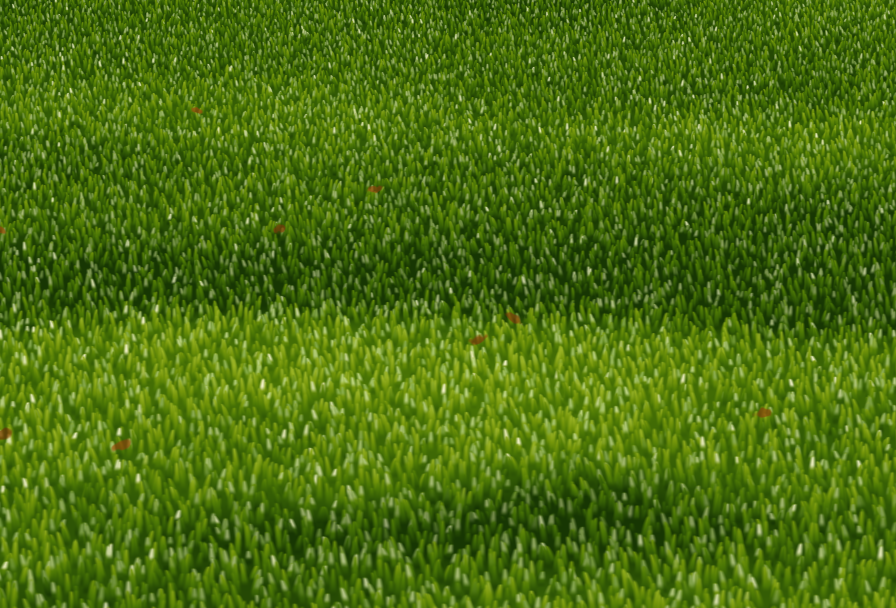
Reproduce this texture procedurally as a WebGL 1 fragment shader.

```glsl
precision highp float;
// A sunlit lawn seen at a low angle, with bands of shade and glinting blades.
// Rows of blades shrink with distance and are painted from back to front;
// each blade is a curved, tapered stroke coloured by light, height and chance.
uniform vec2 u_resolution;

#define NEAR_SIZE 0.051     // blade length at the lower edge
#define SIZE_FALLOFF 0.032  // loss of blade length up the canvas
#define ROWS_PER_BLADE 4.0
#define COLUMN_GAP 0.35     // these three are in blade lengths
#define HALF_WIDTH 0.105
#define MIN_SOFTNESS 0.08
#define LEAN 0.42
#define SHEEN_SHARE 0.38
#define TONE_SPREAD 0.46
#define LEAF_COUNT 9

const vec3 DARK = vec3(0.09, 0.21, 0.01);
const vec3 DEEP = vec3(0.20, 0.36, 0.02);
const vec3 MID = vec3(0.31, 0.48, 0.02);
const vec3 BRIGHT = vec3(0.46, 0.59, 0.04);
const vec3 LIME = vec3(0.60, 0.70, 0.14);
const vec3 PALE = vec3(0.43, 0.56, 0.24);
const vec3 GLINT = vec3(0.66, 0.73, 0.48);
const vec3 SPARK = vec3(0.95, 0.95, 0.80);
const vec3 LEAF = vec3(0.43, 0.25, 0.04);

vec4 hash4(vec2 p) {
  float s = sin(dot(p, vec2(12.9898, 78.233)));
  return fract(s * vec4(43758.54, 27183.17, 35791.39, 51949.71));
}

float noise(vec2 p) {
  vec2 i = floor(p), f = fract(p);
  f = f * f * (3.0 - 2.0 * f);
  float low = mix(hash4(i).x, hash4(i + vec2(1.0, 0.0)).x, f.x);
  float high = mix(hash4(i + vec2(0.0, 1.0)).x, hash4(i + 1.0).x, f.x);
  return mix(low, high, f.y);
}

float bump(float x, float center, float width) {
  float d = (x - center) / width;
  return exp(-d * d);
}

float bladeSize(float y) {
  return NEAR_SIZE - SIZE_FALLOFF * y;
}

// Broad bands of sun and shade lying across the lawn
float sunlight(vec2 p) {
  float y = p.y + 0.06 * (noise(p * vec2(3.0, 5.0)) - 0.5);
  float light = 0.48 + 0.24 * (noise(p * vec2(2.2, 11.0) + 7.0) - 0.5);
  light -= 0.17 * smoothstep(0.45, 0.50, y) * (1.0 - smoothstep(0.55, 0.78, y));
  light += 0.19 * smoothstep(0.14, 0.26, y) * (1.0 - smoothstep(0.43, 0.48, y));
  light += 0.17 * bump(y, 0.79, 0.045) * smoothstep(0.3, 1.2, p.x);
  light -= 0.20 * bump(y, 0.12, 0.035) * bump(p.x, 0.9, 0.45);
  return light + 0.07 * (1.0 - smoothstep(0.0, 0.1, y));
}

vec3 grassColor(float tone) {
  float t = clamp(tone, 0.0, 1.0) * 4.0;
  vec3 c = mix(DARK, DEEP, clamp(t, 0.0, 1.0));
  c = mix(c, MID, clamp(t - 1.0, 0.0, 1.0));
  c = mix(c, BRIGHT, clamp(t - 2.0, 0.0, 1.0));
  return mix(c, LIME, clamp(t - 3.0, 0.0, 1.0));
}

// Lays one blade over the colour; q is measured from its root
vec3 addBlade(vec3 color, vec2 q, vec4 rnd, vec4 look, float light, float soft) {
  float u = q.y / mix(0.55, 1.05, rnd.z);
  if (u <= 0.0 || u >= 1.0) return color;
  float spine = (rnd.w - 0.56) * LEAN * u * sqrt(u);
  float edge = abs(q.x - spine) - HALF_WIDTH * sqrt(1.0 - u * u);
  float cover = 1.0 - smoothstep(-soft, soft, edge);
  cover *= smoothstep(0.0, 0.3, u) * (1.0 - smoothstep(0.88, 1.0, u));
  vec3 blade = grassColor(light + (look.x - 0.5) * TONE_SPREAD + (u - 0.62) * 0.6);
  // Reflected sky on the upper part, with a few bright sparks
  float shiny = smoothstep(1.0 - SHEEN_SHARE, 1.0 - 0.5 * SHEEN_SHARE, look.y);
  float sheen = shiny * smoothstep(0.4, 0.65, u) * (1.0 - smoothstep(0.85, 1.0, u));
  vec3 shine = mix(PALE, GLINT, look.z) * (0.72 + 0.6 * light);
  shine = mix(shine, SPARK, smoothstep(0.86, 0.97, look.w) * (0.4 + light));
  return mix(color, mix(blade, shine, 0.9 * sheen), cover);
}

void main() {
  vec2 p = gl_FragCoord.xy / u_resolution.y;
  float rowScale = ROWS_PER_BLADE / SIZE_FALLOFF;
  float nearestRow = floor(-log(bladeSize(p.y)) * rowScale);
  vec3 color = grassColor(sunlight(p) - 0.32);

  // Blades, far rows first
  for (int i = 0; i < 7; i++) {
    float row = nearestRow + 1.0 - float(i);
    float size = exp(-row / rowScale);
    float rowY = (NEAR_SIZE - size) / SIZE_FALLOFF;
    float light = sunlight(vec2(p.x, rowY));
    float soft = max(MIN_SOFTNESS, 0.6 / (u_resolution.y * size));
    float column = floor(p.x / (size * COLUMN_GAP));
    for (int j = -1; j <= 1; j++) {
      vec2 cell = vec2(column + float(j), row);
      vec4 rnd = hash4(cell);
      vec4 look = hash4(cell + vec2(31.7, 11.3));
      vec2 root = vec2((cell.x + rnd.x) * COLUMN_GAP * size,
                       rowY - rnd.y * size / ROWS_PER_BLADE);
      color = addBlade(color, (p - root) / size, rnd, look, light, soft);
    }
  }

  // A few fallen leaves, half hidden in the grass
  for (int i = 0; i < LEAF_COUNT; i++) {
    vec4 rnd = hash4(vec2(float(i) + 3.0, 5.0));
    vec2 center = vec2(rnd.x * u_resolution.x / u_resolution.y, mix(0.12, 0.85, rnd.y));
    vec2 q = (p - center) / bladeSize(center.y);
    q.y -= (rnd.z - 0.5) * q.x;
    float ragged = 0.5 * noise(q * 5.0 + rnd.zw * 40.0);
    float shape = length(q * vec2(2.0, 3.8)) + ragged;
    vec3 leaf = LEAF * (0.5 + 0.9 * color.g + 0.4 * rnd.w);
    color = mix(color, leaf, 0.8 * (1.0 - smoothstep(0.75, 1.15, shape)));
  }
  gl_FragColor = vec4(color, 1.0);
}
```
